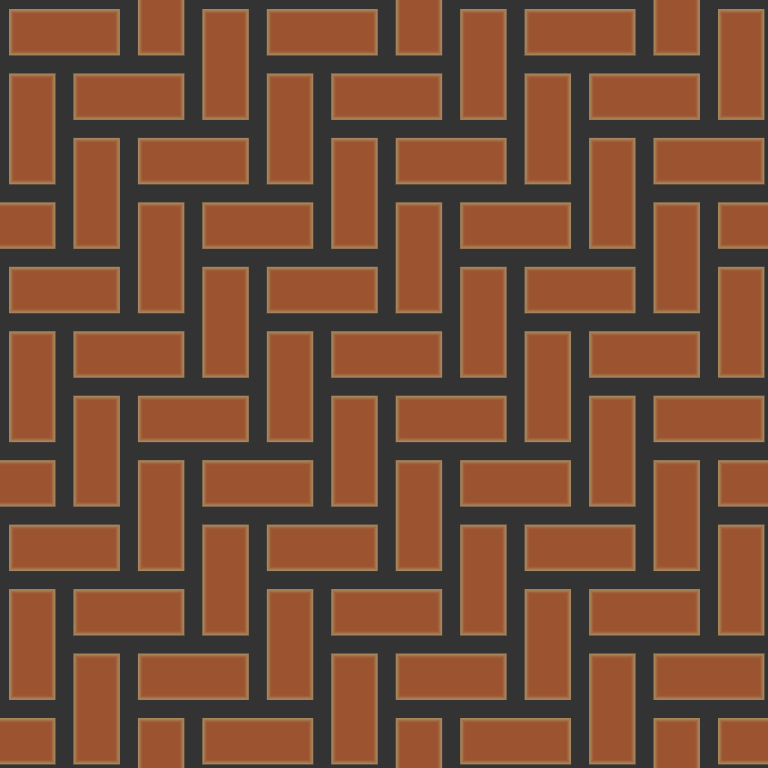
Reproduce this pattern procedurally as a Shadertoy shader.

```glsl
// Herringbone paving: two-by-one bricks step diagonally over a square grid.
// Each cell finds its brick from (column - row) mod 4; the distance to that
// brick's edge then draws the mortar gap and a pale bevel fading inward.

const float CELLS = 11.916;        // grid cells per canvas height
const float HALF_GAP = 0.14;       // mortar on each side of a brick, in cells
const float BEVEL_WIDTH = 0.08;    // inward fade of the pale edge, in cells

const vec3 MORTAR = vec3(0.20, 0.20, 0.20);
const vec3 BRICK = vec3(0.61, 0.33, 0.19);
const vec3 BEVEL = vec3(0.66, 0.53, 0.365);

// Position relative to the brick centre, with x along the brick's length
vec2 herringbone(vec2 p) {
    vec2 cell = floor(p);
    vec2 local = p - cell;
    float phase = mod(cell.x - cell.y, 4.0);

    // Phases 0, 1: left and right halves; 3, 2: top and bottom halves
    bool horizontal = phase < 1.5;
    vec2 along = horizontal ? local : local.yx;
    bool secondHalf = phase > 0.5 && phase < 2.5;
    along.x += secondHalf ? 1.0 : 0.0;
    return along - vec2(1.0, 0.5);
}

// Depth inside a rectangle: positive within, negative outside
float boxDepth(vec2 p, vec2 halfSize) {
    vec2 depth = halfSize - abs(p);
    return min(depth.x, depth.y);
}

// Face colour, paler towards the edge
vec3 brickColor(float depth, float bevelWidth) {
    float bevel = 1.0 - smoothstep(0.0, bevelWidth, depth);
    return mix(BRICK, BEVEL, bevel);
}

void mainImage(out vec4 fragColor, in vec2 fragCoord) {
    // The grid is anchored to the top left corner, rows running down
    vec2 fromTop = vec2(fragCoord.x, iResolution.y - fragCoord.y);
    vec2 p = fromTop / iResolution.y * CELLS;
    float pixel = CELLS / iResolution.y;

    float depth = boxDepth(herringbone(p), vec2(1.0, 0.5) - HALF_GAP);
    float coverage = clamp(0.5 + depth / pixel, 0.0, 1.0);

    vec3 color = mix(MORTAR, brickColor(depth, BEVEL_WIDTH), coverage);
    fragColor = vec4(color, 1.0);
}
```
